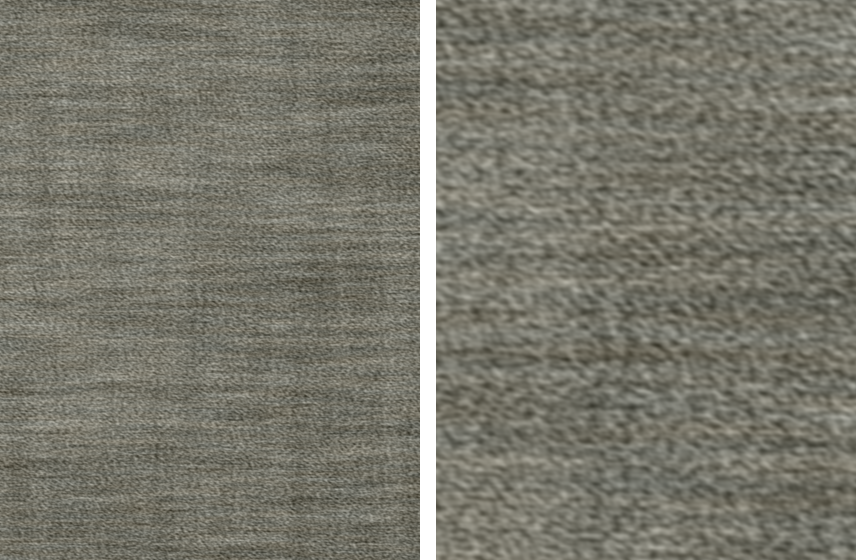
Left: the whole. Right: its middle third, enlarged.
Reproduce this texture procedurally as a Shadertoy shader.

```glsl
#define CLOTH_COLOR vec3(0.457, 0.452, 0.407)
#define ROWS 205.0          // weft threads per canvas height
#define STITCHES 92.0       // twill stitches per canvas height
#define GRAIN_AMOUNT 0.050
#define WEAVE_AMOUNT 0.030
#define STREAK_AMOUNT 0.026
#define WARP_AMOUNT 0.009
#define SLUB_AMOUNT 0.045
#define SHADE_AMOUNT 0.030
#define TAU 6.28319

// Random unit vector for a lattice point
vec2 latticeGradient(ivec2 cell) {
    uvec2 h = uvec2(cell) * 1664525u + 1013904223u;
    h.x += h.y * 1664525u;
    h.y += h.x * 1664525u;
    h ^= h >> 16u;
    h.x += h.y * 1664525u;
    h.y += h.x * 1664525u;
    h ^= h >> 16u;
    float angle = TAU * float(h.x & 65535u) / 65536.0;
    return vec2(cos(angle), sin(angle));
}

// Gradient noise scaled to a standard deviation of about one
float noise(vec2 p) {
    ivec2 i = ivec2(floor(p));
    vec2 f = fract(p);
    vec2 u = f * f * f * (f * (f * 6.0 - 15.0) + 10.0);
    float a = dot(latticeGradient(i), f);
    float b = dot(latticeGradient(i + ivec2(1, 0)), f - vec2(1, 0));
    float c = dot(latticeGradient(i + ivec2(0, 1)), f - vec2(0, 1));
    float d = dot(latticeGradient(i + ivec2(1, 1)), f - vec2(1, 1));
    return 4.7 * mix(mix(a, b, u.x), mix(c, d, u.x), u.y);
}

// Soft uneven light: brighter at the left, darker below and right of centre
float shading(vec2 p) {
    float leftGlow = exp(-6.0 * dot(p - vec2(0.08, 0.6), p - vec2(0.08, 0.6)));
    float darkPatch = exp(-22.0 * dot(p - vec2(0.5, 0.42), p - vec2(0.5, 0.42)));
    float bottom = 1.0 - smoothstep(0.0, 0.3, p.y);
    float top = smoothstep(0.94, 1.0, p.y);
    return 0.9 * leftGlow - 0.7 * darkPatch - 0.9 * bottom - 0.7 * top
         + 0.25 * noise(p * vec2(3.0, 7.0) + 4.3);
}

// Horizontal yarn streaks of several lengths and widths
float streaks(vec2 p) {
    float sum = 0.0;
    vec2 scale = vec2(2.5, 38.0);
    for (int i = 0; i < 4; i++) {
        sum += 0.55 * noise(p * scale + float(i) * 17.37);
        scale *= vec2(1.9, 1.75);
    }
    return sum;
}

// Thin, sparse, pale thick spots in the yarn
float slubs(vec2 p) {
    float n = noise(p * vec2(7.0, 135.0) + 71.6);
    return smoothstep(1.3, 2.8, n);
}

// Faint vertical yarn variation
float warpLines(vec2 p) {
    return noise(p * vec2(24.0, 2.0) + 31.7)
         + 0.7 * noise(p * vec2(105.0, 5.0) + 52.1);
}

// Broken diagonal stitches laid over the weft rows
float weave(vec2 p) {
    float jitter = 0.13 * noise(p * vec2(48.0, 70.0) + 9.4);
    float twill = cos(TAU * (p.x * STITCHES + p.y * ROWS * 0.5 + jitter));
    float rows = cos(TAU * (p.y * ROWS + 0.5 * jitter));
    float strength = 0.8 + 0.25 * noise(p * vec2(9.0, 12.0) + 63.2);
    return strength * (0.75 * twill + 0.5 * rows);
}

// Fibre grain, slightly wide and leaning with the twill
float grain(vec2 p) {
    vec2 q = vec2(p.x + 0.35 * p.y, p.y);
    return 0.8 * noise(q * vec2(125.0, 215.0) + 0.37)
         + 0.6 * noise(q * vec2(205.0, 290.0) + 23.8);
}

void mainImage(out vec4 fragColor, in vec2 fragCoord) {
    vec2 p = fragCoord / iResolution.y;
    float sag = 0.0012 * noise(p * vec2(3.0, 4.0) + 12.9);
    vec2 cloth = p + vec2(0.0, sag);

    float tone = SHADE_AMOUNT * shading(p)
               + STREAK_AMOUNT * streaks(cloth)
               + SLUB_AMOUNT * slubs(cloth)
               + WARP_AMOUNT * warpLines(cloth)
               + WEAVE_AMOUNT * weave(cloth)
               + GRAIN_AMOUNT * grain(cloth);

    // Slight warm and cool drift between yarns
    float warmth = 0.004 * noise(cloth * vec2(8.0, 90.0) + 44.5);
    vec3 color = CLOTH_COLOR + tone + warmth * vec3(1.0, 0.0, -1.0);
    fragColor = vec4(clamp(color, 0.0, 1.0), 1.0);
}
```
